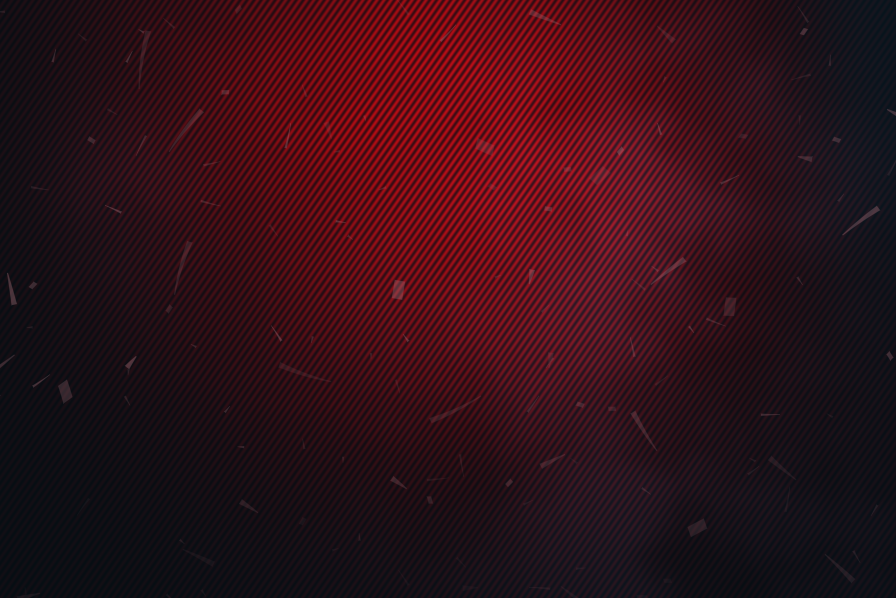
A WebGL 1 fragment shader for this background:

```glsl
precision highp float;
// Dark backdrop with a crimson glow high in the middle, fine diagonal stripes,
// dusty haze on the right and scattered pale shards. Layers are Gaussian pools
// of light, value-noise clouds, a rotated sine and hashed cells of thin boxes.
uniform vec2 u_resolution;

// Units: canvas heights, x measured from the centre, y from the bottom.
const vec3 NIGHT = vec3(0.068, 0.057, 0.080);
const vec3 COLD_BLUE = vec3(0.045, 0.085, 0.120);
const vec3 CRIMSON = vec3(0.680, -0.015, -0.010);
const vec3 HAZE_TINT = vec3(0.120, 0.055, 0.085);
const vec3 SHARD_TINT = vec3(0.620, 0.420, 0.460);
const vec2 GLOW_CENTRE = vec2(-0.01, 0.84);
const vec2 GLOW_RADIUS = vec2(0.45, 0.47);
const float STRIPE_FREQUENCY = 104.0;
const float STRIPE_ANGLE = 0.96;
const float STRIPE_DEPTH = 0.68;
const float SHARD_OPACITY = 0.42;

float hash(vec2 p) {
  vec3 q = fract(vec3(p.xyx) * 0.1031);
  q += dot(q, q.yzx + 33.33);
  return fract((q.x + q.y) * q.z);
}

float noise(vec2 p) {
  vec2 cell = floor(p);
  vec2 f = fract(p);
  f = f * f * (3.0 - 2.0 * f);
  float low = mix(hash(cell), hash(cell + vec2(1.0, 0.0)), f.x);
  float high = mix(hash(cell + vec2(0.0, 1.0)), hash(cell + 1.0), f.x);
  return mix(low, high, f.y);
}

float fbm(vec2 p) {
  float sum = 0.0;
  float weight = 0.5;
  for (int i = 0; i < 4; i++) {
    sum += weight * noise(p);
    p = mat2(1.6, 1.2, -1.2, 1.6) * p + 7.3;
    weight *= 0.5;
  }
  return sum;
}

// Soft elliptical pool, 1 at its centre.
float pool(vec2 p, vec2 centre, vec2 radius) {
  vec2 d = (p - centre) / radius;
  return exp(-dot(d, d));
}

float boxDistance(vec2 p, vec2 halfSize) {
  vec2 d = abs(p) - halfSize;
  return length(max(d, 0.0)) + min(max(d.x, d.y), 0.0);
}

// One layer of shards: at most one randomly turned sliver or flake per cell.
float shards(vec2 p, float cellSize, float presence, float size, float seed) {
  float cover = 0.0;
  float edge = 0.7 / u_resolution.y;
  vec2 home = floor(p / cellSize);
  for (int y = -1; y <= 1; y++) {
    for (int x = -1; x <= 1; x++) {
      vec2 cell = home + vec2(float(x), float(y));
      vec2 key = cell + 50.0 + seed;
      vec2 offset = vec2(hash(key + 11.0), hash(key + 23.0));
      float angle = 6.2832 * hash(key + 37.0);
      float scale = hash(key + 41.0);
      float flake = step(0.86, hash(key + 53.0));
      vec2 sliver = size * vec2(0.22 + 0.78 * scale * scale, 0.05);
      vec2 chip = size * vec2(0.28, 0.16);
      vec2 q = p - (cell + offset) * cellSize;
      q = mat2(cos(angle), -sin(angle), sin(angle), cos(angle)) * q;
      q.y += q.x * q.x * 3.0 * (scale - 0.5);
      q.x += q.y * (scale - 0.5) * flake;
      // Slivers taper toward one end
      sliver.y *= 1.0 + 0.7 * clamp(q.x / sliver.x, -1.0, 1.0);
      float d = boxDistance(q, mix(sliver, chip, flake));
      float shown = step(hash(key + 67.0), presence);
      float fade = mix(0.3, 1.0, hash(key + 71.0));
      cover = max(cover, shown * fade * (1.0 - smoothstep(-edge, edge, d)));
    }
  }
  return cover;
}

void main() {
  vec2 p = (gl_FragCoord.xy - vec2(0.5 * u_resolution.x, 0.0)) / u_resolution.y;
  float cloud = fbm(p * 4.2 + 4.0);
  float folds = fbm(p * vec2(3.5, 7.0) + cloud * 2.0 + 19.0);

  // Night, cooling to blue in the upper right
  float cold = smoothstep(0.48, 0.72, p.x) * smoothstep(0.25, 0.85, p.y);
  vec3 color = mix(NIGHT, COLD_BLUE, cold);

  // Crimson glow with a weaker tail to the lower right
  float glow = pool(p, GLOW_CENTRE, GLOW_RADIUS);
  glow += 0.12 * pool(p, vec2(0.20, 0.45), vec2(0.38, 0.30));
  color += CRIMSON * glow * mix(0.78, 1.16, folds);

  // Drifting haze
  float haze = pool(p, vec2(0.28, 0.55), vec2(0.32, 0.36));
  haze += 0.55 * pool(p, vec2(0.42, 0.85), vec2(0.22, 0.24));
  haze += 0.40 * pool(p, vec2(0.40, 0.08), vec2(0.50, 0.22));
  haze += 0.35 * pool(p, vec2(-0.53, 0.68), vec2(0.13, 0.16));
  color += HAZE_TINT * haze * smoothstep(0.20, 0.72, cloud);

  // Diagonal stripes, faded out where pixels cannot resolve them
  float across = dot(p, vec2(sin(STRIPE_ANGLE), -cos(STRIPE_ANGLE)));
  float stripe = 0.5 + 0.5 * sin(6.2832 * STRIPE_FREQUENCY * across);
  float resolved = 1.0 - smoothstep(0.36, 0.5, STRIPE_FREQUENCY / u_resolution.y);
  vec3 groove = color * (1.0 - STRIPE_DEPTH * vec3(1.0, 0.1, 0.1));
  color = mix(color, groove, mix(0.5, 1.0 - stripe, resolved));

  // Large slivers and small flecks, dimmer toward the floor
  float debris = max(shards(p, 0.15, 0.50, 0.055, 0.0), shards(p, 0.085, 0.45, 0.022, 90.0));
  float visibility = SHARD_OPACITY * mix(0.35, 1.0, smoothstep(0.0, 0.45, p.y));
  color = mix(color, SHARD_TINT, debris * visibility);

  gl_FragColor = vec4(max(color, 0.0), 1.0);
}
```
